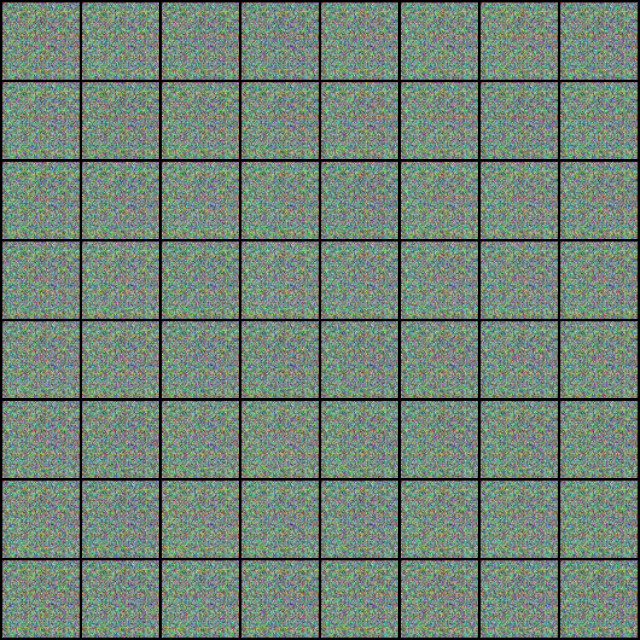
A Shadertoy shader for this pattern:

```glsl
// An 8 by 8 sheet of square noise tiles divided by thin black lines.
// Every tile is a 64 by 64 mosaic of colour cells: a shared hash pattern with
// a two-cell weave and a coarser repeat, plus small changes from tile to tile.

const float TILES = 8.0;
const float CELLS = 64.0;               // colour cells along one tile
const float LINE = 2.0;                 // line width, in cells
const float PITCH = CELLS + LINE;
const float SHEET = TILES * PITCH + LINE;

const vec3 GREEN_GREY = vec3(0.462, 0.557, 0.476);
const vec3 WARM_GREY = vec3(0.485, 0.525, 0.488);
const vec3 EDGE_PINK = vec3(0.540, 0.480, 0.500);
const vec3 LINE_BLACK = vec3(0.0);

// Three random values in 0..1 from a lattice point and a seed.
vec3 hash3(vec2 point, float seed) {
    vec3 p = fract(vec3(point, seed) * vec3(0.1031, 0.1030, 0.0973));
    p += dot(p, p.yxz + 33.33);
    return fract((p.xxy + p.yxx) * p.zyx);
}

vec3 signedHash(vec2 point, float seed) {
    return 2.0 * hash3(point, seed) - 1.0;
}

// Broad tint: greener at the left and top, greyer right of the middle.
vec3 baseTint(vec2 cell) {
    vec2 fromCentre = (cell / CELLS - vec2(0.62, 0.52)) / vec2(0.50, 0.56);
    float grey = 1.0 - smoothstep(0.2, 1.0, length(fromCentre));
    vec3 tint = mix(GREEN_GREY, WARM_GREY, grey);
    vec2 toEdge = min(cell, CELLS - 1.0 - cell);
    float edge = 1.0 - step(0.5, min(toEdge.x, toEdge.y));
    return mix(tint, EDGE_PINK, 0.7 * edge);
}

// Alternating colour shift that repeats every two cells.
vec3 weave(vec2 cell) {
    vec2 side = 1.0 - 2.0 * mod(cell, 2.0);
    return side.x * side.y * vec3(0.07, -0.07, 0.05)
         + side.y * vec3(0.03, -0.02, -0.04);
}

vec3 cellColour(vec2 cell, vec2 tile) {
    cell = clamp(cell, 0.0, CELLS - 1.0);
    float tileSeed = 71.0 + tile.x + TILES * tile.y;
    vec3 colour = baseTint(cell) + weave(cell);
    colour += 0.16 * signedHash(mod(cell, 16.0), 11.0);
    colour += 0.18 * signedHash(cell, 37.0);
    colour += 0.08 * signedHash(cell, tileSeed);
    colour += 0.008 * signedHash(tile, 53.0);
    return clamp(colour, 0.0, 1.0);
}

// Blend the four nearest cells.
vec3 tileColour(vec2 position, vec2 tile) {
    vec2 corner = floor(position - 0.5);
    vec2 blend = fract(position - 0.5);
    vec3 upper = mix(cellColour(corner, tile),
                     cellColour(corner + vec2(1.0, 0.0), tile), blend.x);
    vec3 lower = mix(cellColour(corner + vec2(0.0, 1.0), tile),
                     cellColour(corner + vec2(1.0, 1.0), tile), blend.x);
    return mix(upper, lower, blend.y);
}

// Coverage of the tile square, softened over one pixel.
float tileMask(vec2 position, float pixel) {
    vec2 offset = abs(position - 0.5 * CELLS);
    float inside = 0.5 * CELLS - max(offset.x, offset.y);
    return clamp(inside / pixel + 0.5, 0.0, 1.0);
}

void mainImage(out vec4 fragColor, in vec2 fragCoord) {
    // Sheet position in cells, counted from the upper left.
    vec2 uv = fragCoord / iResolution.xy;
    vec2 sheet = SHEET * vec2(uv.x, 1.0 - uv.y);
    float pixel = SHEET / min(iResolution.x, iResolution.y);

    vec2 tile = floor(sheet / PITCH);
    vec2 position = mod(sheet, PITCH) - LINE;

    vec3 colour = tileColour(position, tile);
    fragColor = vec4(mix(LINE_BLACK, colour, tileMask(position, pixel)), 1.0);
}
```
